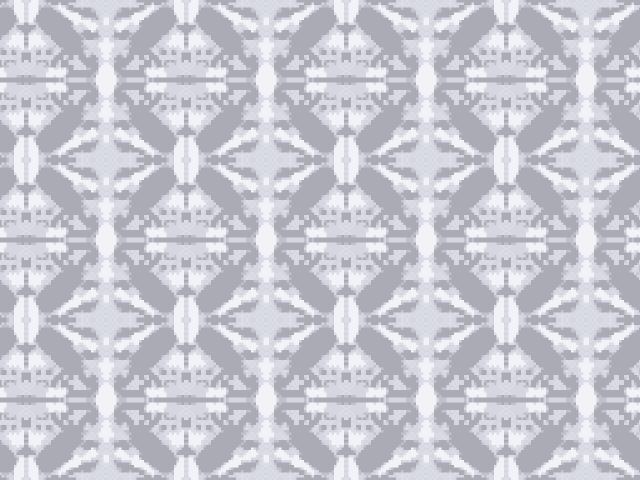
This pattern is drawn by a Shadertoy shader. Its source:

```glsl
// Pale mirrored kaleidoscope of leaves and medallions in dithered blocks, 4 by 3 repeats

float hash(vec2 p) {
    uvec2 q = uvec2(ivec2(p) + 64) * uvec2(1597u, 3812u);
    uint n = (q.x ^ (q.y >> 1)) * 74761u;
    n = (n ^ (n >> 13)) * 41597u;
    return float((n ^ (n >> 15)) & 65535u) / 65535.0;
}

float valueNoise(vec2 p) {
    vec2 i = floor(p), f = fract(p);
    f = f * f * (3.0 - 2.0 * f);
    return mix(mix(hash(i), hash(i + vec2(1, 0)), f.x),
               mix(hash(i + vec2(0, 1)), hash(i + vec2(1, 1)), f.x), f.y);
}

// Soft ellipse whose long axis runs from ends.xy to ends.zw
float petal(vec2 p, vec4 ends, float radius) {
    vec2 axis = 0.5 * (ends.zw - ends.xy);
    vec2 d = p - 0.5 * (ends.xy + ends.zw);
    float halfLen = length(axis);
    axis /= halfLen;
    vec2 q = vec2(dot(d, axis) / halfLen, (d.x * axis.y - d.y * axis.x) / radius);
    return 1.0 - smoothstep(0.78, 1.22, length(q));
}

// Brightness of one block in the folded quarter, 0 dark to 1 white
float tone(vec2 cell) {
    vec2 p = (cell + 0.5) / 32.0;
    float grain = valueNoise(cell * 0.3);
    float speckle = valueNoise(cell * 0.46 + 40.0);
    vec2 w = p + 0.07 * (vec2(grain, speckle) - 0.5);
    float t = 0.57 + 0.22 * (grain - 0.5);

    // Speckled dark field
    float field = mix(0.06, 0.56, smoothstep(0.6, 0.72, speckle));
    t = mix(t, field, petal(w, vec4(0.12, 0.2, 0.97, 0.18), 0.24));
    t = mix(t, field, petal(w, vec4(-0.5, 0.29, 0.5, 0.29), 0.07));

    // Large leaf, small leaves and spots
    t = mix(t, 0.04, petal(w, vec4(0.13, 0.87, 0.7, 0.42), 0.165));
    t = mix(t, 0.05, petal(w, vec4(0.5, 0.92, 0.87, 0.79), 0.065));
    t = mix(t, 0.08, petal(w, vec4(0.7, 0.6, 0.89, 0.53), 0.07));
    t = mix(t, 0.05, petal(w, vec4(0.2, 1.0, 0.66, 1.0), 0.045));

    // White rays between the leaves
    t = mix(t, 0.95, petal(w, vec4(0.38, 0.92, 0.69, 0.73), 0.055));
    t = mix(t, 0.9, petal(w, vec4(0.69, 0.71, 0.92, 0.64), 0.045));

    // Medallion: ring of petals, white tips, dark core and bar
    for (int i = 0; i < 4; i++) {
        float a = 0.12 + 0.46 * float(i);
        vec2 tip = vec2(0.42 * cos(a), 0.23 * sin(a));
        t = mix(t, 0.54 + 0.2 * (grain - 0.5), petal(w, vec4(0.2 * tip, tip), 0.06));
    }
    t = mix(t, 0.95, petal(w, vec4(0.25, 0.07, 0.5, 0.11), 0.065));
    t = mix(t, 0.22, petal(p, vec4(-0.17, 0.0, 0.17, 0.0), 0.065));
    t = mix(t, 0.05, petal(p, vec4(-0.48, 0.0, 0.48, 0.0), 0.04));
    t = mix(t, 0.5, petal(p, vec4(0.5, 0.0, 0.76, 0.0), 0.035));

    // Pale column with white knots
    t = mix(t, 0.57, petal(w, vec4(1.0, -0.4, 1.0, 1.3), 0.1));
    t = mix(t, 0.95, petal(w, vec4(1.0, -0.19, 1.0, 0.19), 0.11));
    t = mix(t, 0.92, petal(w, vec4(1.0, 0.28, 1.0, 0.54), 0.075));
    t = mix(t, 0.85, petal(w, vec4(1.0, 0.66, 1.0, 0.8), 0.06));

    // White bract with dark stalk and bud, then twin stems
    t = mix(t, 0.95, petal(w, vec4(-0.23, 0.48, 0.23, 0.48), 0.1));
    t = mix(t, 0.15, petal(p, vec4(0.0, 0.38, 0.0, 0.66), 0.035));
    t = mix(t, 0.05, petal(p, vec4(-0.12, 0.66, 0.12, 0.66), 0.06));
    t = mix(t, 0.93, petal(w, vec4(0.08, 0.7, 0.1, 1.12), 0.045));

    // Checker dither roughens every edge
    float checker = mod(cell.x + cell.y, 2.0) - 0.5;
    return t + 0.11 * checker + 0.08 * (hash(cell + 90.0) - 0.5);
}

vec3 palette(float t) {
    if (t < 0.2) return vec3(0.67, 0.67, 0.71);
    if (t < 0.37) return vec3(0.75, 0.76, 0.80);
    if (t < 0.6) return vec3(0.84, 0.84, 0.88);
    if (t < 0.75) return vec3(0.86, 0.87, 0.91);
    return vec3(0.95, 0.95, 0.97);
}

void mainImage(out vec4 fragColor, in vec2 fragCoord) {
    vec3 color = vec3(0.0);
    // Four samples per pixel smooth the block edges
    for (int i = 0; i < 4; i++) {
        vec2 jitter = vec2(i & 1, i >> 1) * 0.5 - 0.25;
        vec2 tile = (fragCoord + jitter) / iResolution.xy * vec2(4.0, 3.0);
        // Mirror each repeat about both of its axes
        vec2 folded = 2.0 * abs(fract(tile + vec2(0.5 - 21.0 / 128.0, 0.0)) - 0.5);
        color += palette(tone(min(floor(folded * 32.0), 31.0)));
    }
    fragColor = vec4(color / 4.0, 1.0);
}
```
